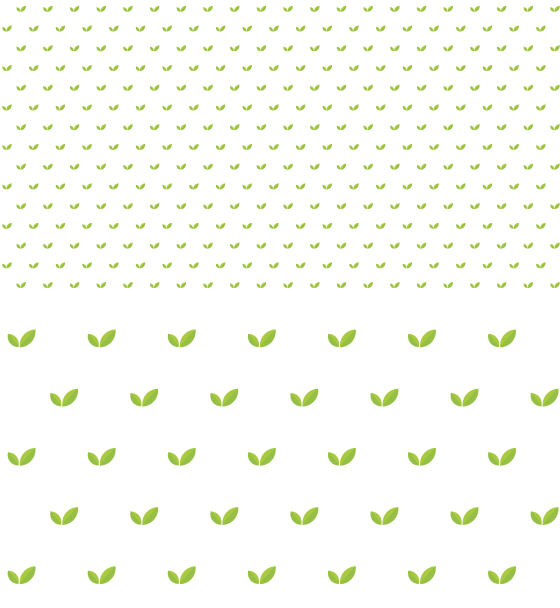
Top: the whole. Bottom: its middle third, enlarged.
Reproduce this pattern procedurally as a Shadertoy shader.

```glsl
// Staggered rows of small two-leaf green sprouts on white.

// Leaf-shaped lens from base to tip: x = signed distance, y = signed side of the midrib.
vec2 leaf(vec2 p, vec2 base, vec2 tip, float halfWidth) {
    vec2 axis = normalize(tip - base);
    float halfLength = 0.5 * distance(base, tip);
    vec2 q = p - 0.5 * (base + tip);
    q = vec2(dot(q, vec2(-axis.y, axis.x)), dot(q, axis));
    float radius = (halfLength * halfLength + halfWidth * halfWidth) / (2.0 * halfWidth);
    float dist = length(vec2(abs(q.x) + radius - halfWidth, q.y)) - radius;
    return vec2(dist, q.x);
}

// Paints one leaf, with a lime upper half and a deeper green lower half.
vec3 paintLeaf(vec3 under, vec2 shape, float upperSide, float pixel) {
    float upper = smoothstep(-0.5 * pixel, 0.5 * pixel, shape.y * upperSide - 0.3);
    vec3 green = mix(vec3(0.59, 0.75, 0.27), vec3(0.66, 0.79, 0.25), upper);
    return mix(under, green, clamp(0.5 - shape.x / pixel, 0.0, 1.0));
}

void mainImage(out vec4 fragColor, in vec2 fragCoord) {
    // Fifteen rows, each 27 units high
    float pixel = 405.0 / iResolution.y;
    vec2 p = fragCoord * pixel;

    // Staggered repeat, with the sprout centred in its cell
    float row = floor(p.y / 27.0);
    float firstX = mod(row, 2.0) < 0.5 ? 29.0 : 9.6;
    vec2 cell = vec2(36.52, 27.0);
    vec2 q = vec2(p.x - firstX, p.y - 15.0);
    q -= cell * floor(q / cell + 0.5);

    // Small left leaf, then the larger right leaf
    vec3 color = vec3(1.0);
    color = paintLeaf(color, leaf(q, vec2(-1.4, -4.0), vec2(-6.2, 2.0), 1.9), -1.0, pixel);
    color = paintLeaf(color, leaf(q, vec2(-0.8, -4.1), vec2(6.3, 4.0), 2.4), 1.0, pixel);
    fragColor = vec4(color, 1.0);
}
```
